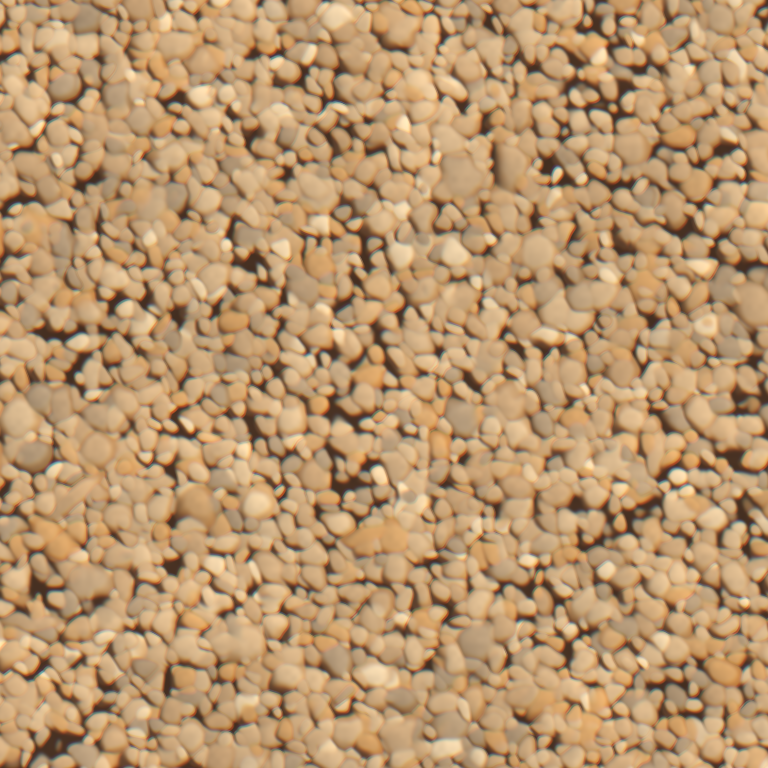
This texture is drawn by a WebGL 2 fragment shader. Its source:

```glsl
#version 300 es
precision highp float;
precision highp int;
// Coarse sunlit sand: four layers of domed, irregular grains compete by height
// in a soft maximum, together with their thrown shadows and the dark gaps below.
// A short spectral sweep softens the view and adds warm and cool edge fringes.

uniform vec2 u_resolution;
out vec4 fragColor;

// Per layer: cells per canvas, share of filled cells, least and greatest radius (in cells)
const vec4 LAYERS[4] = vec4[4](
    vec4(46.0, 1.00, 0.44, 0.70),
    vec4(30.0, 0.95, 0.42, 0.68),
    vec4(14.0, 0.26, 0.28, 0.44),
    vec4( 8.0, 0.22, 0.16, 0.24));
const float LIFT[4]    = float[4](0.0, 0.08, 0.20, 0.24);
const float STRETCH[4] = float[4](1.55, 1.6, 1.35, 4.5);

const vec3 PALE   = vec3(0.86, 0.735, 0.570);
const vec3 TAN    = vec3(0.77, 0.625, 0.460);
const vec3 OCHRE  = vec3(0.83, 0.620, 0.380);
const vec3 GREY   = vec3(0.66, 0.570, 0.460);
const vec3 CREAM  = vec3(0.97, 0.870, 0.710);
const vec3 SHADOW = vec3(0.36, 0.250, 0.175);
const vec3 GAP    = vec3(0.27, 0.185, 0.130);
const vec3 RIM    = vec3(0.87, 0.780, 0.660);

const vec2  LIGHT = vec2(0.75, 0.66);
const float SHADOW_SHIFT = 0.0055;
const float SHADOW_DROP  = 0.30;
const float DOME = 0.70;
const float SOFTMAX = 14.0;
const float GAP_LEVEL = -0.30;
const float WARP = 0.011;
const vec2  DISPERSION = vec2(-0.0006, 0.0014);
const float BLUR = 0.0010;

// Integer hash: three values in 0..1 per cell and seed
vec3 hash3(vec2 cell, int seed) {
    uvec3 v = uvec3(ivec3(ivec2(cell), seed) + 4096);
    v = v * 1664525u + 1013904223u;
    v.x += v.y * v.z; v.y += v.z * v.x; v.z += v.x * v.y;
    v ^= v >> 16u;
    v.x += v.y * v.z; v.y += v.z * v.x; v.z += v.x * v.y;
    return vec3(v >> 8u) / 16777216.0;
}

// Smooth value noise, three channels
vec3 noise3(vec2 p, int seed) {
    vec2 i = floor(p), f = fract(p);
    f = f * f * (3.0 - 2.0 * f);
    return mix(mix(hash3(i, seed), hash3(i + vec2(1, 0), seed), f.x),
               mix(hash3(i + vec2(0, 1), seed), hash3(i + vec2(1, 1), seed), f.x), f.y);
}

vec3 grainColour(vec3 rnd) {
    vec3 c = mix(TAN, PALE, rnd.x);
    c = mix(c, OCHRE, 0.8 * smoothstep(0.78, 0.95, rnd.y));
    c = mix(c, GREY, 0.8 * (1.0 - smoothstep(0.05, 0.20, rnd.y)));
    return mix(c, CREAM, 0.8 * smoothstep(0.90, 0.98, rnd.z));
}

// Elliptical radius: 1 on the outline; long grains are bent
float grainRadius(vec2 d, mat2 turn, vec2 size, float bend) {
    vec2 q = turn * d / size;
    q.y += bend * (q.x * q.x - 0.4);
    return length(q);
}

vec3 sand(vec2 p) {
    vec3 broad = noise3(p * 9.0, 71);
    p += WARP * (noise3(p * 48.0, 72).xy - 0.5);

    // Gaps form the floor and rise in patches
    float gapWeight = exp(SOFTMAX * (GAP_LEVEL + 0.38 * smoothstep(0.55, 0.95, broad.x)));
    vec3 sum = GAP * gapWeight;
    float total = gapWeight;

    for (int layer = 0; layer < 4; layer++) {
        vec4 spec = LAYERS[layer];
        vec2 home = floor(p * spec.x);
        for (int k = 0; k < 9; k++) {
            vec2 cell = home + vec2(k % 3 - 1, k / 3 - 1);
            vec3 place = hash3(cell, layer * 3);
            if (place.z > spec.y) continue;
            vec3 form = hash3(cell, layer * 3 + 1);
            vec3 tint = hash3(cell, layer * 3 + 2);

            // Shape, leaning gently to the lower right
            float angle = -0.35 + 2.6 * (form.x - 0.5);
            mat2 turn = mat2(cos(angle), -sin(angle), sin(angle), cos(angle));
            float stretch = mix(1.0, STRETCH[layer], form.y);
            float radius = mix(spec.z, spec.w, form.z) / spec.x;
            vec2 size = radius * vec2(sqrt(stretch), inversesqrt(stretch));
            float bend = (tint.z - 0.5) * (stretch - 1.0) * 0.7;
            vec2 d = p - (cell + 0.12 + 0.76 * place.xy) / spec.x;
            float r = grainRadius(d, turn, size, bend);
            float rs = grainRadius(d + LIGHT * SHADOW_SHIFT, turn, size, bend);

            // Grain body and its shadow, weighted by height
            float level = 0.65 * fract(place.z * 37.0 + tint.x) + LIFT[layer];
            float body = exp(SOFTMAX * (level - DOME * r * r * r));
            float shade = exp(SOFTMAX * (level - SHADOW_DROP - DOME * rs * rs * rs));
            float facing = clamp(dot(d, LIGHT) / radius, -1.0, 1.0);
            vec3 c = grainColour(tint) * (1.0 + 0.10 * facing);
            c *= mix(vec3(1.0), RIM, smoothstep(0.55, 1.0, r));
            sum += c * body + SHADOW * shade;
            total += body + shade;
        }
    }
    return sum / total * (0.96 + 0.10 * broad.y);
}

void main() {
    vec2 p = gl_FragCoord.xy / u_resolution.y;
    vec3 colour = vec3(0.0), weightSum = vec3(0.0);

    // Sweep from blue to red along the dispersion, zigzagging to blur sideways
    for (int i = 0; i < 5; i++) {
        float s = float(i) - 2.0;
        float side = (i % 2 == 0) ? BLUR : -BLUR;
        vec3 off = s - vec3(1.2, 0.0, -1.2);
        vec3 weight = exp(-0.7 * off * off);
        colour += weight * sand(p + s * DISPERSION + vec2(side, 0.0));
        weightSum += weight;
    }
    colour /= weightSum;

    // Faint surface mottling
    colour *= 0.985 + 0.05 * noise3(p * 120.0, 73).x;
    fragColor = vec4(colour, 1.0);
}
```
